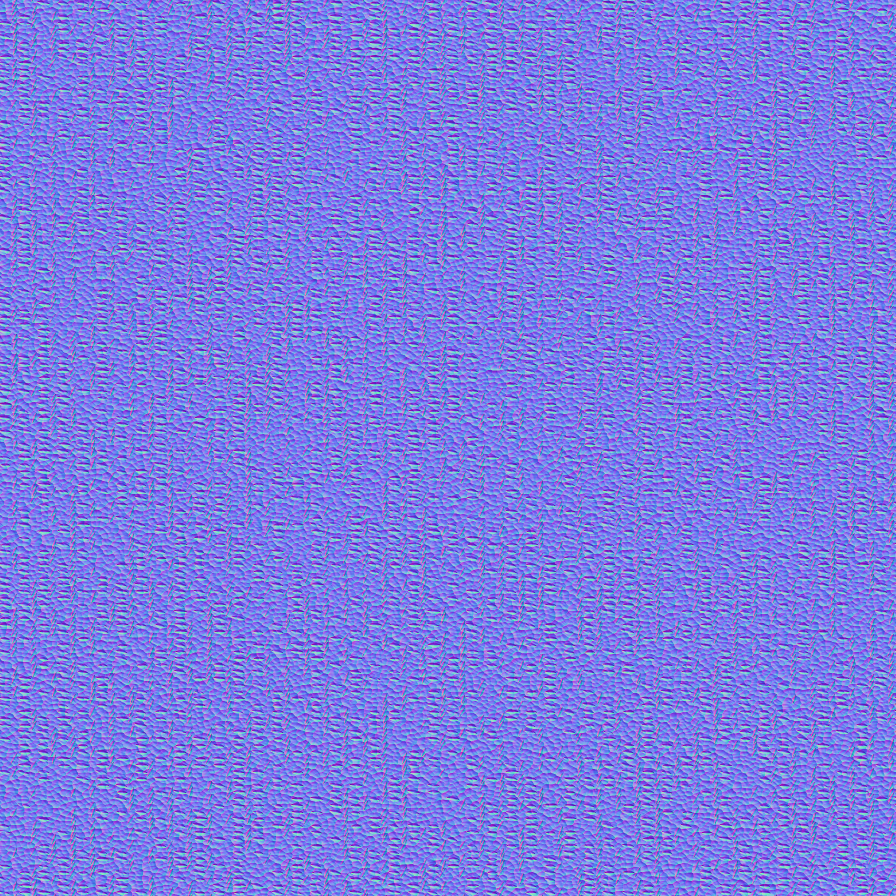
Reproduce this texture map procedurally as a WebGL 2 fragment shader.

```glsl
#version 300 es
precision highp float;
// Tangent-space normal map of a stitched fabric: columns of short flat stitches
// alternate with columns of steep slanted ones, many missing, on crinkled cloth.
// Grooves and cellular crinkle form a height field; its slope becomes the colour.

uniform vec2 u_resolution;
out vec4 fragColor;

// Layout: one repeat across holds a flat and a slanted column
const float REPEATS_ACROSS = 46.0;
const float ROWS_DOWN = 134.0;
const vec2 GRID = vec2(REPEATS_ACROSS * 2.0, ROWS_DOWN);

// Stitches: half sizes and depth in canvas units, angles in radians
const vec2 FLAT_SIZE = vec2(0.0064, 0.0027);
const vec2 SLANT_SIZE = vec2(0.0062, 0.0019);
const float FLAT_ANGLE = -0.14;
const float SLANT_ANGLE = 1.13;
const float FLAT_DEPTH = 0.0021;
const float SLANT_DEPTH = 0.0015;
const float COVERAGE = 0.52;
const float RUN_LENGTH = 7.0;
const float RUN_STRENGTH = 0.75;
const float JITTER = 0.16;

// Cloth crinkle
const vec2 CRINKLE_SCALE = vec2(150.0, 225.0);
const float CRINKLE_HEIGHT = 0.0024;
const float RIPPLE_HEIGHT = 0.00022;

// Shading
const float SLOPE_STEP = 0.0004;
const vec2 BASE_TILT = vec2(-0.04, -0.03);
const vec3 TINT = vec3(1.0, 1.0, 0.955);

float hash(vec2 p) {
    vec3 q = fract(p.xyx * vec3(0.1031, 0.1030, 0.0973));
    q += dot(q, q.yzx + 33.33);
    return fract((q.x + q.y) * q.z);
}

vec2 hash2(vec2 p) {
    return vec2(hash(p), hash(p + 71.7));
}

// Squared distance to the nearest scattered point
float cellular(vec2 p) {
    vec2 cell = floor(p);
    float nearest = 2.0;
    for (int j = -1; j <= 1; j++) {
        for (int i = -1; i <= 1; i++) {
            vec2 id = cell + vec2(i, j);
            vec2 away = id + hash2(id + 19.0) - p;
            nearest = min(nearest, dot(away, away));
        }
    }
    return nearest;
}

// Depth of one stitch, tapered to points at both ends
float stitchDepth(vec2 p, vec2 id) {
    float slanted = mod(id.x, 2.0);
    float run = hash(vec2(id.x, floor(id.y / RUN_LENGTH + hash(id.xx))) + 7.0);
    float chance = COVERAGE + RUN_STRENGTH * (run - 0.5);
    if (hash(id + 3.0) > chance) return 0.0;

    vec2 vary = hash2(id + 41.0);
    vec2 offset = p - (id + 0.5 + JITTER * (vary - 0.5)) / GRID;
    float angle = mix(FLAT_ANGLE, SLANT_ANGLE, slanted) + 0.25 * (vary.x - 0.5);
    float c = cos(angle);
    float s = sin(angle);
    vec2 local = vec2(c * offset.x + s * offset.y, c * offset.y - s * offset.x);
    local /= mix(FLAT_SIZE, SLANT_SIZE, slanted) * vec2(0.85 + 0.35 * vary.y, 1.0);
    float taper = max(1.0 - local.x * local.x, 0.0);
    float profile = 1.0 - smoothstep(0.0, 1.0, abs(local.y) / (taper + 0.05));
    float depth = mix(FLAT_DEPTH, SLANT_DEPTH, slanted) * (0.7 + 0.5 * vary.x);
    return depth * profile * smoothstep(0.0, 0.3, taper);
}

float clothHeight(vec2 p) {
    float height = CRINKLE_HEIGHT * cellular(p * CRINKLE_SCALE);
    height += RIPPLE_HEIGHT * sin(p.x * 610.0 + 2.0 * sin(p.y * 290.0))
            * sin(p.y * 930.0 + 2.0 * sin(p.x * 370.0));

    vec2 cell = floor(p * GRID);
    float groove = 0.0;
    for (int j = -1; j <= 1; j++) {
        for (int i = -1; i <= 1; i++) {
            groove = max(groove, stitchDepth(p, cell + vec2(i, j)));
        }
    }
    return height - groove;
}

vec3 surfaceNormal(vec2 p) {
    float here = clothHeight(p);
    vec2 slope = vec2(clothHeight(p + vec2(SLOPE_STEP, 0.0)),
                      clothHeight(p + vec2(0.0, SLOPE_STEP))) - here;
    return normalize(vec3(BASE_TILT - slope / SLOPE_STEP, 1.0));
}

void main() {
    // Four samples per pixel keep the fine stitches smooth
    vec3 normal = vec3(0.0);
    for (int k = 0; k < 4; k++) {
        vec2 shift = vec2(k % 2, k / 2) * 0.5 - 0.25;
        normal += surfaceNormal((gl_FragCoord.xy + shift) / u_resolution) * 0.25;
    }
    fragColor = vec4((normal * 0.5 + 0.5) * TINT, 1.0);
}
```
